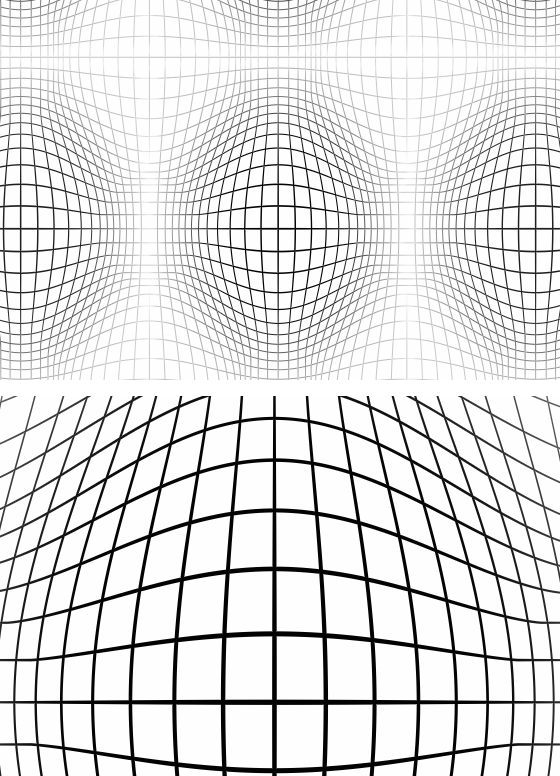
Top, the full canvas; bottom, a detail of the centre.
Write a WebGL 2 fragment shader that draws this pattern.

```glsl
#version 300 es
precision highp float;
// A wire grid that swells into rounded domes, repeated across and down.
// Each line is a curve blended between its place on the dome axis and its
// place on the cell border; ink thins, pales and breaks up far from the dome.

#define HALF_CELL vec2(0.3388, 0.4513)  // half a repeat, in canvas heights
#define DOME_CENTER vec2(0.4967, 0.398) // fraction of the canvas
#define LINES 13                        // grid steps from dome center to border
#define THICK 0.0046                    // line width at the dome center
#define THIN 0.0013                     // line width at the cell corners
#define FAINT 0.50                      // ink strength at the cell corners
#define WEAR 0.65                       // how far lines break up at the borders

const float PI = 3.14159265;
const vec3 PAPER = vec3(0.995);
const vec3 BLACK = vec3(0.01);
const vec3 CHARCOAL = vec3(0.12);

uniform vec2 u_resolution;
out vec4 fragColor;

// Place of grid line p (0 center, 1 border) where the other axis reads t.
float linePlace(float p, float t) {
  float s1 = sin(PI * p), s2 = sin(2.0 * PI * p), s3 = sin(3.0 * PI * p);
  float onAxis = p + 0.147 * s1 + 0.045 * s2;
  float onBorder = p - 0.130 * s1 + 0.055 * s2 + 0.016 * s3;
  // Inner lines flatten early with a kink, outer ones roll off smoothly.
  float outer = min(p * 1.85, 1.0);
  float reach = mix(0.57, 1.0, outer);
  float bend = max(cos(0.5 * PI * min(t / reach, 1.0)), 0.0);
  return mix(onBorder, onAxis, pow(bend, mix(1.15, 2.0, outer)));
}

// Distance to the nearest line of one family, in canvas heights.
float lineDistance(float across, float along, float halfAcross, float halfAlong) {
  const float STEP = 0.004;
  float nearest = 1.0;
  for (int i = 0; i <= LINES; i++) {
    float p = float(i) / float(LINES);
    float place = linePlace(p, along);
    float slope = (linePlace(p, along + STEP) - place) / STEP;
    slope *= halfAcross / halfAlong;
    float gap = abs(across - place) * halfAcross;
    nearest = min(nearest, gap * inversesqrt(1.0 + slope * slope));
  }
  return nearest;
}

// Antialiased stroke; strokes under a pixel wide turn paler instead.
float stroke(float dist, float width, float pixel) {
  float cover = clamp((0.5 * max(width, pixel) - dist) / pixel + 0.5, 0.0, 1.0);
  return cover * min(width / pixel, 1.0);
}

// Uneven ink made of layered sines, from 0 to 1.
float unevenInk(vec2 p) {
  float n = sin(p.x * 61.0 + 2.0 * sin(p.y * 47.0));
  n += sin(p.y * 83.0 + 1.7 * sin(p.x * 39.0));
  n += 0.7 * sin(p.x * 157.0 - p.y * 131.0);
  return smoothstep(-1.2, 1.2, n);
}

void main() {
  float pixel = 1.0 / u_resolution.y;
  vec2 pos = gl_FragCoord.xy * pixel;
  vec2 center = DOME_CENTER * vec2(u_resolution.x * pixel, 1.0);

  // Mirrored cell coordinates: 0 at the dome center, 1 at the border.
  vec2 cell = (pos - center) / (2.0 * HALF_CELL) + 0.5;
  vec2 id = floor(cell);
  vec2 q = abs(fract(cell) * 2.0 - 1.0);

  // Line weight falls with distance from the dome.
  float radius = length(q);
  float width = mix(THICK, THIN, smoothstep(0.0, 1.0, radius));
  float strength = mix(1.0, FAINT, smoothstep(0.5, 1.15, radius));

  // Strokes fade and break where they run into a border.
  float broken = 1.0 - WEAR * (1.0 - 0.6 * unevenInk(pos));
  float fadeAcross = mix(1.0, broken, smoothstep(0.86, 0.97, q.x));
  float fadeUp = mix(1.0, broken, smoothstep(0.88, 0.97, q.y));

  // The border lines themselves: level one stays, upright one fades mid-cell.
  float level = mix(fadeAcross, 1.0, smoothstep(0.97, 0.99, q.y));
  float upright = fadeUp * mix(1.0, smoothstep(0.3, 0.75, q.y),
                               smoothstep(0.96, 0.99, q.x));

  float rowDist = lineDistance(q.y, q.x, HALF_CELL.y, HALF_CELL.x);
  float columnDist = lineDistance(q.x, q.y, HALF_CELL.x, HALF_CELL.y);
  float rows = stroke(rowDist, width, pixel) * level;
  float columns = stroke(columnDist, width * 0.88, pixel) * upright;
  float ink = max(rows, columns) * strength;

  // Every other column of domes is printed slightly lighter.
  vec3 inkColor = mix(BLACK, CHARCOAL, mod(id.x, 2.0));
  fragColor = vec4(mix(PAPER, inkColor, ink), 1.0);
}
```
